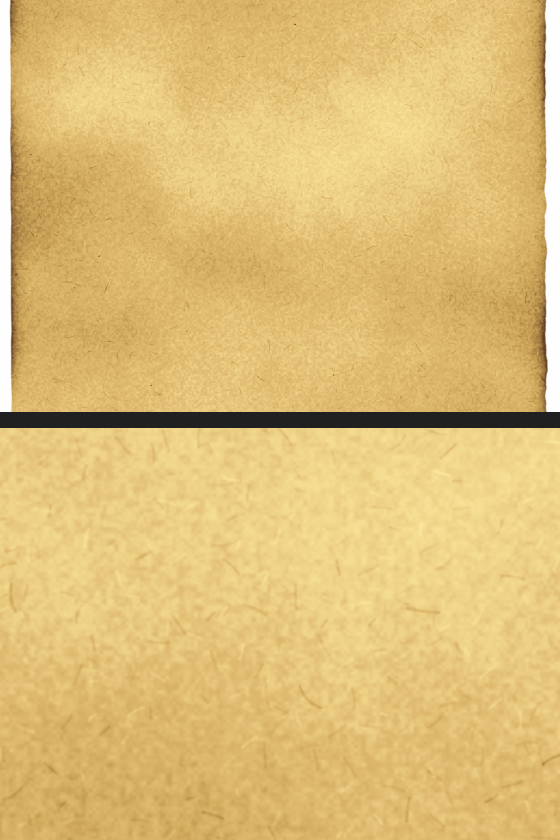
Top: the whole. Bottom: its middle third, enlarged.
Write a Shadertoy shader that draws this texture.

```glsl
#define LEFT_MARGIN 0.028
#define RIGHT_MARGIN 0.033
#define BASE_TONE 0.75
#define MOTTLE 0.50
#define GRAIN 0.46
#define FIBRE_WIDTH 0.0024
#define RIM_DARKNESS 0.60
#define BACKDROP vec3(0.995)

const int STAIN_COUNT = 11;
// Broad patches: centre x, centre y, half height, change of tone
const vec4 STAINS[STAIN_COUNT] = vec4[](
    vec4(0.80, 0.62, 0.19, 0.36), vec4(0.22, 0.76, 0.12, 0.28),
    vec4(1.12, 0.79, 0.14, 0.20), vec4(0.53, 0.72, 0.15, 0.12),
    vec4(0.15, 0.50, 0.13, -0.32), vec4(0.60, 0.43, 0.09, -0.32),
    vec4(1.22, 0.28, 0.12, -0.26), vec4(0.28, 0.25, 0.08, -0.24),
    vec4(0.72, 0.86, 0.09, -0.15), vec4(0.08, 0.90, 0.08, -0.20),
    vec4(0.85, 0.33, 0.11, -0.13));

float hash(vec2 p) {
    vec3 q = fract(p.xyx * 0.1031);
    q += dot(q, q.yzx + 33.33);
    return fract((q.x + q.y) * q.z);
}

float noise(vec2 p) {
    vec2 i = floor(p), f = fract(p);
    f = f * f * (3.0 - 2.0 * f);
    return mix(mix(hash(i), hash(i + vec2(1, 0)), f.x),
               mix(hash(i + vec2(0, 1)), hash(i + vec2(1, 1)), f.x), f.y);
}

float fbm(vec2 p) {
    float sum = 0.0, amp = 0.5;
    for (int i = 0; i < 5; i++) {
        sum += amp * noise(p);
        p = mat2(1.6, 1.2, -1.2, 1.6) * p + 17.3;
        amp *= 0.5;
    }
    return sum;
}

// Short, slightly bent strokes, one candidate per grid cell
float fibres(vec2 p, float cells, float share, float halfLength, float seed) {
    float ink = 0.0;
    vec2 home = floor(p * cells);
    for (int y = -1; y <= 1; y++)
    for (int x = -1; x <= 1; x++) {
        vec2 cell = home + vec2(x, y), key = cell + seed;
        if (hash(key + 3.7) > share) continue;
        vec2 q = p - (cell + vec2(hash(key), hash(key + 41.3))) / cells;
        float angle = 6.2832 * hash(key + 71.9);
        float c = cos(angle), s = sin(angle);
        q = mat2(c, s, -s, c) * q;
        q.y += (hash(key + 13.1) - 0.5) * 40.0 * q.x * q.x;
        float reach = halfLength * (0.3 + 0.7 * hash(key + 29.5));
        float d = length(vec2(max(abs(q.x) - reach, 0.0), q.y));
        float stroke = 1.0 - smoothstep(0.0, FIBRE_WIDTH, d);
        ink = max(ink, stroke * (0.4 + 0.6 * hash(key + 57.7)));
    }
    return ink;
}

// Brown to pale straw
vec3 paperColor(float tone) {
    vec3 c = mix(vec3(0.40, 0.26, 0.13), vec3(0.62, 0.47, 0.25), smoothstep(-0.5, 0.0, tone));
    c = mix(c, vec3(0.75, 0.59, 0.31), clamp(tone * 4.0, 0.0, 1.0));
    c = mix(c, vec3(0.83, 0.68, 0.38), clamp(tone * 4.0 - 1.0, 0.0, 1.0));
    c = mix(c, vec3(0.88, 0.74, 0.45), clamp(tone * 4.0 - 2.0, 0.0, 1.0));
    c = mix(c, vec3(0.93, 0.82, 0.52), clamp(tone * 4.0 - 3.0, 0.0, 1.0));
    return mix(c, vec3(0.98, 0.90, 0.61), clamp(tone * 2.5 - 2.5, 0.0, 1.0));
}

void mainImage(out vec4 fragColor, in vec2 fragCoord) {
    vec2 p = fragCoord / iResolution.y;
    float pixel = 1.0 / iResolution.y;
    float aspect = iResolution.x / iResolution.y;

    // Clean left cut and ragged right edge
    float left = p.x - LEFT_MARGIN + 0.003 * p.y + 0.002 * (noise(vec2(p.y * 30.0, 4.0)) - 0.5);
    float ragged = 0.012 * (fbm(vec2(p.y * 28.0, 9.0)) - 0.5);
    float right = aspect - RIGHT_MARGIN - 0.003 * p.y + ragged - p.x;
    float inside = min(left, right);

    // Cloudy stains with wandering outlines
    vec2 warp = vec2(fbm(p * 4.0), fbm(p * 4.0 + 31.0)) - 0.48;
    float tone = BASE_TONE + MOTTLE * (fbm(p * 6.0 + 5.0) - 0.485);
    for (int i = 0; i < STAIN_COUNT; i++) {
        vec4 stain = STAINS[i];
        vec2 q = (p + 0.22 * warp - stain.xy) / (stain.z * vec2(1.6, 1.0));
        tone += stain.w * exp(-dot(q, q));
    }

    // Darkened rims
    float depth = max(inside, 0.0);
    float uneven = 0.3 + 1.4 * noise(vec2(p.y * 6.0, step(right, left) * 20.0));
    tone -= RIM_DARKNESS * uneven * exp(-depth / 0.012);
    tone -= 0.28 * uneven * exp(-depth / 0.07);

    // Fine grain, faint fibres, rare bold fibres and specks
    tone += GRAIN * (0.6 * noise(p * 190.0) + 0.4 * noise(p * 340.0 + 8.0) - 0.5);
    tone -= 0.24 * fibres(p, 34.0, 0.75, 0.010, 11.0);
    tone += 0.22 * fibres(p, 30.0, 0.60, 0.007, 137.0);
    tone -= 0.45 * fibres(p, 13.0, 0.45, 0.013, 251.0);
    tone -= 0.95 * fibres(p, 8.0, 0.22, 0.002, 389.0);

    vec3 color = mix(BACKDROP, paperColor(tone), smoothstep(-pixel, pixel, inside));
    fragColor = vec4(color, 1.0);
}
```
